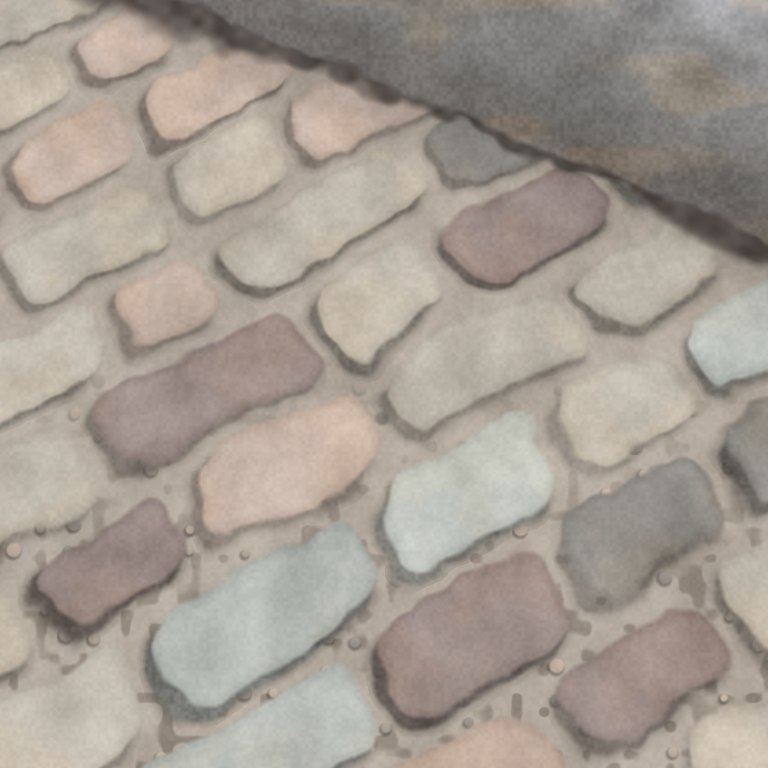
This texture is drawn by a WebGL 1 fragment shader. Its source:

```glsl
precision highp float;
// Worn sandstone cobbles in sandy joints, running up to a grey granite kerb.
uniform vec2 u_resolution;

float hash(vec2 p) {
  vec3 q = fract(p.xyx * vec3(0.1031, 0.1030, 0.0973));
  q += dot(q, q.yzx + 33.33);
  return fract((q.x + q.y) * q.z);
}

float noise(vec2 p) {
  vec2 i = floor(p), f = fract(p);
  f = f * f * (3.0 - 2.0 * f);
  return mix(mix(hash(i), hash(i + vec2(1, 0)), f.x),
             mix(hash(i + vec2(0, 1)), hash(i + vec2(1, 1)), f.x), f.y);
}

float fbm(vec2 p) {
  float sum = 0.0, amp = 0.55;
  for (int k = 0; k < 4; k++) {
    sum += amp * noise(p);
    p = mat2(0.8, 0.6, -0.6, 0.8) * p * 2.1 + 5.3;
    amp *= 0.5;
  }
  return sum;
}

float roundBox(vec2 p, vec2 halfSize, float radius) {
  vec2 d = abs(p) - halfSize + radius;
  return length(max(d, 0.0)) + min(max(d.x, d.y), 0.0) - radius;
}

// Uneven stone ends along a course
float jointAt(float i, float row) {
  return i + 0.4 * hash(vec2(i, row));
}

vec3 stoneTint(float h) {
  vec3 tint = vec3(0.77, 0.735, 0.68);
  tint = mix(tint, vec3(0.77, 0.69, 0.635), step(0.42, h));
  tint = mix(tint, vec3(0.60, 0.58, 0.55), step(0.62, h));
  tint = mix(tint, vec3(0.73, 0.74, 0.71), step(0.77, h));
  return mix(tint, vec3(0.64, 0.575, 0.55), step(0.89, h));
}

vec3 paving(vec2 uv) {
  // Perspective, then ragged outlines
  vec2 c = uv - 0.5;
  vec2 ground = c / (1.0 - 0.33 * c.y);
  vec2 q = ground + 0.026 * (vec2(noise(ground * 11.0), noise(ground * 11.0 + 40.0)) - 0.5);
  q += 0.010 * (vec2(noise(ground * 42.0), noise(ground * 42.0 + 70.0)) - 0.5);

  // Courses rise to the right; each is cut into stones of varied length
  float pitch = 0.136, span = 0.26;
  vec2 along = vec2(0.88, 0.475);
  float a = dot(q, along), v = dot(q, vec2(along.y, -along.x)) + 0.03;
  float row = floor(v / pitch);
  float x = a / span + row * 0.43 + 0.4 * hash(vec2(row, 7.0));
  float i = floor(x);
  i -= step(x, jointAt(i, row));
  float left = jointAt(i, row), right = jointAt(i + 1.0, row);
  vec2 id = vec2(i, row);
  float h1 = hash(id + 11.0), h2 = hash(id + 23.0), h3 = hash(id + 37.0);

  vec2 p = vec2((x - 0.5 * (left + right)) * span, v - (row + 0.5) * pitch);
  p -= vec2(0.007, -0.005);
  p += vec2(0.4 * (h2 - 0.6) * p.y, 0.12 * (h3 - 0.5) * p.x);
  vec2 halfSize = vec2(0.5 * (right - left) * span - 0.017, 0.049 + 0.008 * h2);
  float top = roundBox(p, halfSize, 0.034);
  float body = roundBox(p - vec2(-0.015, 0.009), halfSize, 0.032);

  // Sand with small dents
  float grain = noise(uv * 210.0) - 0.5;
  float mottle = fbm(ground * 19.0) - 0.5;
  vec3 color = vec3(0.70, 0.66, 0.615) + 0.13 * mottle + 0.035 * grain;
  color -= 0.14 * smoothstep(0.62, 0.85, noise(uv * 55.0)) * smoothstep(0.65, 0.1, uv.y);

  // Loose pebbles in the near joints
  vec2 cell = floor(uv * 27.0);
  float pick = hash(cell + 3.0);
  vec2 b = fract(uv * 27.0) - 0.5 - 0.4 * (vec2(hash(cell + 5.0), hash(cell + 9.0)) - 0.5);
  float size = 0.12 + 0.14 * hash(cell + 15.0);
  float present = step(0.78, pick) * smoothstep(0.6, 0.35, uv.y);
  color *= 1.0 - 0.3 * present * smoothstep(0.12, -0.05, length(b + vec2(0.04, 0.07)) - size);
  vec3 pebble = mix(vec3(0.56, 0.55, 0.53), vec3(0.80, 0.72, 0.65), hash(cell + 31.0)) + 0.2 * b.y;
  color = mix(color, pebble, present * smoothstep(0.06, -0.06, length(b) - size));

  // Contact shadow, shaded side, worn top
  float depth = mix(0.35, 1.0, h3) * mix(1.0, 0.72, uv.y);
  vec3 tint = stoneTint(h1) + 0.06 * (h2 - 0.5);
  color *= 1.0 - 0.24 * depth * smoothstep(0.014, -0.004, body);
  vec3 side = tint * (0.57 + 0.35 * mottle + 0.12 * grain);
  color = mix(color, side, depth * smoothstep(0.004, -0.005, body));
  float patches = smoothstep(0.45, 0.65, fbm(ground * 9.0 + h1 * 30.0));
  vec3 face = tint + 0.15 * mottle + 0.04 * grain;
  face += vec3(0.025, 0.012, -0.005) * (patches - 0.5);
  face -= 0.05 * smoothstep(-0.016, 0.0, top);
  return mix(color, face, smoothstep(0.004, -0.004, top));
}

vec3 kerbStone(vec2 uv, float rise) {
  float mottle = fbm(uv * vec2(13.0, 20.0)) - 0.5;
  vec3 color = mix(vec3(0.42, 0.41, 0.40), vec3(0.49, 0.485, 0.475), smoothstep(0.02, 0.13, rise));
  color = mix(color, vec3(0.66, 0.66, 0.67), smoothstep(0.14, 0.29, rise + 0.06 * mottle));
  color += 0.16 * mottle + 0.07 * (noise(uv * 190.0) - 0.5);
  color += vec3(0.05, 0.02, -0.01) * smoothstep(0.6, 0.8, noise(uv * vec2(9.0, 24.0)));
  return color;
}

void main() {
  vec2 uv = gl_FragCoord.xy / u_resolution;
  float rise = (uv.y - 1.094 + 0.405 * uv.x) / 1.079;
  rise += 0.014 * (noise(uv * 15.0) - 0.5) + 0.006 * (noise(uv * 60.0) - 0.5);

  // Damp soil collects where the paving meets the kerb
  vec3 color = paving(uv);
  float soilWidth = 0.022 + 0.035 * smoothstep(0.45, 0.2, uv.x) + 0.02 * smoothstep(0.8, 1.0, uv.x);
  float soil = smoothstep(-soilWidth, -0.3 * soilWidth, rise + 0.02 * (noise(uv * 38.0) - 0.5));
  color *= 1.0 - 0.12 * smoothstep(-0.09, 0.0, rise);
  color = mix(color, vec3(0.31, 0.285, 0.27) + 0.12 * (noise(uv * 70.0) - 0.5), 0.92 * soil);
  color = mix(color, kerbStone(uv, rise), smoothstep(-0.004, 0.006, rise));
  gl_FragColor = vec4(color, 1.0);
}
```
